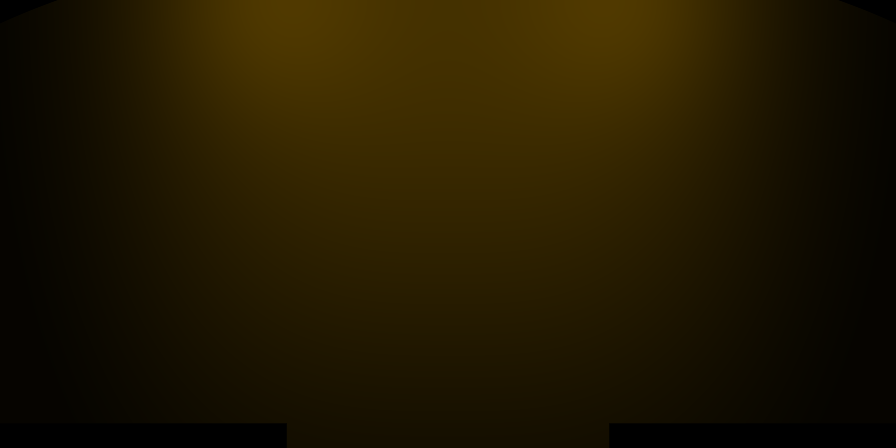
Give the GLSL for this background, as a Shadertoy shader.

```glsl
// Dim amber stage glow falling from the top edge, with black corners and floor blocks.

const vec3 AMBER = vec3(1.0, 0.715, 0.0);
const float GLOW_LEVEL = 0.26;
const float SPOT_LEVEL = 0.085;

// Broad light: flat-topped across, bell-shaped downward.
float broadGlow(vec2 offset, vec2 size) {
    vec2 q = abs(offset) / size;
    return exp(-q.x * q.x * q.x - q.y * q.y);
}

// Soft elliptical spot.
float softSpot(vec2 offset, vec2 size) {
    vec2 q = offset / size;
    return exp(-dot(q, q));
}

// Antialiased coverage of a region where the distance is negative.
float coverage(float distance, float pixel) {
    return 1.0 - smoothstep(-0.5 * pixel, 0.5 * pixel, distance);
}

// Approximate signed distance to an ellipse.
float ellipseDistance(vec2 offset, vec2 radii) {
    float k = length(offset / radii);
    float slope = length(offset / (radii * radii));
    return k * (k - 1.0) / max(slope, 0.0001);
}

void mainImage(out vec4 fragColor, in vec2 fragCoord) {
    // Height spans 0 to 1; x is measured from the centre line.
    float pixel = 1.0 / iResolution.y;
    vec2 p = (fragCoord - vec2(0.5 * iResolution.x, 0.0)) * pixel;
    vec2 mirrored = vec2(abs(p.x), p.y);

    // Main pool of light and the two spots on the top edge.
    float light = GLOW_LEVEL * broadGlow(p - vec2(0.0, 1.0), vec2(0.76, 0.92));
    for (int i = 0; i < 2; i++) {
        float side = float(2 * i - 1);
        light += SPOT_LEVEL * softSpot(p - vec2(0.42 * side, 1.0), vec2(0.24, 0.26));
    }
    light = max(light, 0.022);

    // Curved outer limit of the light.
    light *= coverage(ellipseDistance(p - vec2(0.0, 0.5), vec2(1.405, 0.637)), pixel);

    // Black blocks on the floor, open in the middle.
    float block = max(0.36 - mirrored.x, mirrored.y - 0.055);
    light *= 1.0 - coverage(block, pixel);

    fragColor = vec4(AMBER * light, 1.0);
}
```
